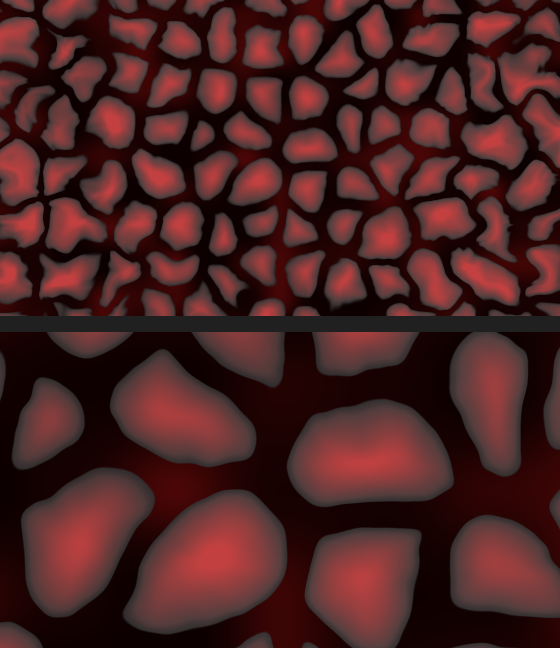
Top: the whole. Bottom: its middle third, enlarged.
Give the GLSL for this pattern, as a WebGL 1 fragment shader.

```glsl
precision highp float;

uniform vec2 u_resolution;

const float CELLS_PER_HEIGHT = 7.0;
const float CRACK_HALF_WIDTH = 0.1;
const float CORNER_SHARPNESS = 16.0;
const float GLOW_DEPTH = 0.33;

const vec3 RIM_GRAY = vec3(0.25, 0.235, 0.235);
const vec3 CORE_RED = vec3(0.76, 0.25, 0.25);
const vec3 CRACK_BLACK = vec3(0.045, 0.0, 0.0);
const vec3 CRACK_EMBER = vec3(0.30, 0.025, 0.025);

float hash(vec2 p) {
  return fract(sin(dot(p, vec2(127.1, 311.7))) * 43758.5453);
}

vec2 hash2(vec2 p) {
  return vec2(hash(p), hash(p + vec2(37.3, 71.9)));
}

float valueNoise(vec2 p) {
  vec2 i = floor(p);
  vec2 f = fract(p);
  vec2 u = f * f * (3.0 - 2.0 * f);
  float bottom = mix(hash(i), hash(i + vec2(1.0, 0.0)), u.x);
  float top = mix(hash(i + vec2(0.0, 1.0)), hash(i + vec2(1.0, 1.0)), u.x);
  return mix(bottom, top, u.y);
}

vec2 noiseOffset(vec2 p) {
  return vec2(valueNoise(p), valueNoise(p + vec2(51.7, 18.3))) - 0.5;
}

vec2 cellSeed(vec2 cell, float jitter) {
  return cell + 0.5 + jitter * (hash2(cell) - 0.5);
}

// Distance to the nearest cell border, with rounded corners
float borderDistance(vec2 p, float jitter, float sharpness) {
  vec2 home = floor(p);
  vec2 nearestCell = home;
  vec2 toNearest = vec2(8.0);
  for (int y = -1; y <= 1; y++) {
    for (int x = -1; x <= 1; x++) {
      vec2 cell = home + vec2(float(x), float(y));
      vec2 toSeed = cellSeed(cell, jitter) - p;
      if (dot(toSeed, toSeed) < dot(toNearest, toNearest)) {
        toNearest = toSeed;
        nearestCell = cell;
      }
    }
  }

  float total = 0.0;
  for (int y = -2; y <= 2; y++) {
    for (int x = -2; x <= 2; x++) {
      if (x != 0 || y != 0) {
        vec2 cell = nearestCell + vec2(float(x), float(y));
        vec2 toSeed = cellSeed(cell, jitter) - p;
        vec2 across = normalize(toSeed - toNearest);
        float d = dot(0.5 * (toSeed + toNearest), across);
        total += exp(-sharpness * d);
      }
    }
  }
  return -log(total) / sharpness;
}

// Stretch and roughen the cells towards the canvas border
vec2 warp(vec2 p, float scale) {
  float r2 = dot(p, p);
  float strength = mix(0.18, 0.6, smoothstep(0.2, 0.9, sqrt(r2)));
  vec2 q = p * (1.0 - 0.08 * r2) * scale + 20.0;
  q += strength * noiseOffset(q * 2.1);
  return q + 0.2 * strength * noiseOffset(q * 7.0);
}

vec3 tileColor(float depth, float shade) {
  float glow = clamp(depth / GLOW_DEPTH, 0.0, 1.0);
  vec3 rim = RIM_GRAY * mix(0.88, 1.12, shade);
  float rimShade = mix(0.8, 1.0, smoothstep(0.0, 0.06, depth));
  return mix(rim, CORE_RED, glow) * rimShade;
}

vec3 crackColor(float heat) {
  return mix(CRACK_BLACK, CRACK_EMBER, heat * heat);
}

void main() {
  vec2 p = (gl_FragCoord.xy - 0.5 * u_resolution) / u_resolution.y;
  vec2 q = warp(p, CELLS_PER_HEIGHT);
  float pixel = CELLS_PER_HEIGHT / u_resolution.y;

  float depth = borderDistance(q, 0.78, CORNER_SHARPNESS) - CRACK_HALF_WIDTH;
  float heat = valueNoise(p * 9.0 + 40.0);
  float shade = valueNoise(p * 5.0 + 70.0);

  float tileMask = smoothstep(-pixel, pixel, depth);
  vec3 color = mix(crackColor(heat), tileColor(depth, shade), tileMask);
  gl_FragColor = vec4(color, 1.0);
}
```
